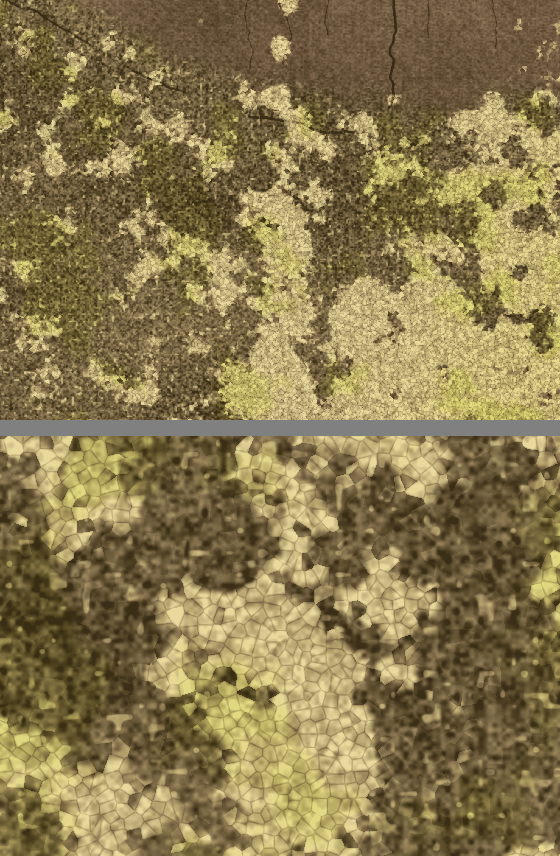
Top: the whole. Bottom: its middle third, enlarged.
This texture is drawn by a WebGL 1 fragment shader. Its source:

```glsl
precision highp float;
// Weathered brown stone with pale crusty lichen, a light streak and fine cracks.
uniform vec2 u_resolution;

float hash(vec2 p) {
  return fract(sin(dot(p, vec2(127.1, 311.7))) * 43758.5453);
}

float noise(vec2 p) {
  vec2 cell = floor(p);
  vec2 f = fract(p);
  f = f * f * (3.0 - 2.0 * f);
  float low = mix(hash(cell), hash(cell + vec2(1.0, 0.0)), f.x);
  float high = mix(hash(cell + vec2(0.0, 1.0)), hash(cell + vec2(1.0, 1.0)), f.x);
  return mix(low, high, f.y);
}

float fbm(vec2 p) {
  float sum = 0.0;
  float weight = 0.5;
  for (int i = 0; i < 4; i++) {
    sum += weight * noise(p);
    p = mat2(1.6, 1.2, -1.2, 1.6) * p + 7.3;
    weight *= 0.5;
  }
  return sum / 0.9375;
}

// Returns centre distance, gap to the next cell and a random cell value.
vec3 granules(vec2 p) {
  vec2 cell = floor(p);
  vec3 result = vec3(8.0, 8.0, 0.0);
  for (int y = -1; y <= 1; y++) {
    for (int x = -1; x <= 1; x++) {
      vec2 id = cell + vec2(float(x), float(y));
      vec2 centre = id + vec2(hash(id), hash(id + 41.7));
      float d = distance(p, centre);
      if (d < result.x) {
        result = vec3(d, result.x, hash(id + 17.3));
      } else {
        result.y = min(result.y, d);
      }
    }
  }
  return vec3(result.x, result.y - result.x, result.z);
}

// Colour from shadow (0) to bright lichen (6).
vec3 stoneRamp(float tone) {
  vec3 c = mix(vec3(0.23, 0.18, 0.09), vec3(0.35, 0.29, 0.17), clamp(tone, 0.0, 1.0));
  c = mix(c, vec3(0.47, 0.40, 0.27), clamp(tone - 1.0, 0.0, 1.0));
  c = mix(c, vec3(0.59, 0.51, 0.35), clamp(tone - 2.0, 0.0, 1.0));
  c = mix(c, vec3(0.70, 0.63, 0.42), clamp(tone - 3.0, 0.0, 1.0));
  c = mix(c, vec3(0.80, 0.73, 0.52), clamp(tone - 4.0, 0.0, 1.0));
  return mix(c, vec3(0.91, 0.85, 0.61), clamp(tone - 5.0, 0.0, 1.0));
}

float line(float dist, float width) {
  return 1.0 - smoothstep(width * 0.4, width * 1.6, abs(dist));
}

// Height of the sagging joint below the smooth upper plate.
float jointHeight(float x) {
  return 0.67 + 0.35 * (x - 1.0) * (x - 1.0) + 0.05 * (fbm(vec2(x * 9.0, 3.0)) - 0.5);
}

float verticalCracks(vec2 p) {
  float cracks = 0.0;
  for (int i = 0; i < 6; i++) {
    float k = float(i);
    float x = 0.57 + 0.12 * k + 0.05 * (hash(vec2(k, 5.0)) - 0.5);
    float wander = 0.06 * (fbm(vec2(p.y * 14.0, k * 9.0)) - 0.5);
    float main = step(2.5, k) * step(k, 3.5);
    float end = mix(0.80 + 0.1 * hash(vec2(k, 2.0)), 0.72, main);
    float strength = mix(0.5, 1.0, main) * smoothstep(end, end + 0.03, p.y);
    cracks = max(cracks, strength * line(p.x - x - wander, mix(0.0016, 0.0028, main)));
  }
  return cracks;
}

// Local amount of lichen, added to the patch noise.
float lichenBias(vec2 p, float plate) {
  float slope = 0.75 * (p.x - 0.6) - 0.9 * p.y + 0.1;
  float bias = mix(-0.14, 0.22, smoothstep(-0.3, 0.4, slope));
  bias += 0.07 * line(p.y - 0.71, 0.07) * smoothstep(0.4, 0.7, p.x);
  bias -= plate * mix(0.25, 0.12, smoothstep(0.95, 1.3, p.x));
  float centre = 0.655 + 0.13 * (noise(vec2(p.y * 6.0, 2.0)) - 0.5);
  float halfWidth = mix(0.075, 0.025, smoothstep(0.2, 0.6, p.y));
  float streak = 1.0 - smoothstep(halfWidth * 0.5, halfWidth * 1.8, abs(p.x - centre));
  return bias + streak * (0.22 + 0.2 * plate);
}

void main() {
  vec2 p = gl_FragCoord.xy / u_resolution.y;
  float joint = jointHeight(p.x);
  float plate = smoothstep(0.04, 0.13, p.y - joint + 0.08 * (fbm(p * 12.0) - 0.5));

  // Patches of lichen with ragged, granular borders.
  vec3 grain = granules(p * 95.0);
  float patches = fbm(p * 17.0) - 0.5 + lichenBias(p, plate) + 0.13 * (grain.z - 0.5);
  float lichen = smoothstep(-0.05, 0.07, patches);

  // Fine grit, dark pits and bright flecks.
  float grit = 0.5 * (noise(p * 150.0) + noise(p * 270.0 + 31.0)) - 0.5;
  float pits = smoothstep(0.55, 0.7, grain.z) * (1.0 - smoothstep(0.15, 0.45, grain.x));
  float flecks = smoothstep(0.78, 0.92, noise(p * 115.0 + 9.0)) * (1.0 - 0.85 * plate);
  float shade = fbm(p * 4.0 + 20.0) - 0.5;
  float rough = 1.0 - 0.55 * plate;
  float stoneTone = 1.75 + rough * (4.2 * grit + grain.z - 0.5 - 0.9 * pits) + 2.2 * flecks + 1.6 * shade;
  float lichenTone = 5.0 + 4.0 * grit + 1.2 * (grain.z - 0.5) - 1.4 * (1.0 - smoothstep(0.0, 0.2, grain.y));
  float tone = mix(stoneTone, lichenTone, lichen);

  // Cracks cut through both layers.
  float broken = smoothstep(0.35, 0.6, noise(vec2(p.x * 16.0, 8.0)));
  float cracks = max(verticalCracks(p), 0.8 * broken * line(p.y - joint, 0.0028));
  tone -= 2.2 * cracks;

  // Reddish plate, mossy tints and yellower lichen at the lower right.
  vec3 color = stoneRamp(tone);
  float moss = smoothstep(0.52, 0.68, fbm(p * 11.0 + 50.0)) * (1.0 - plate);
  color *= mix(vec3(1.0), vec3(0.97, 1.0, 0.82), moss);
  color *= mix(vec3(1.0), vec3(0.98, 0.94, 1.02), plate * (1.0 - lichen));
  color *= mix(vec3(1.0), vec3(1.0, 1.01, 0.93), lichen * smoothstep(0.7, 1.2, p.x - p.y * 0.5));
  gl_FragColor = vec4(color, 1.0);
}
```
